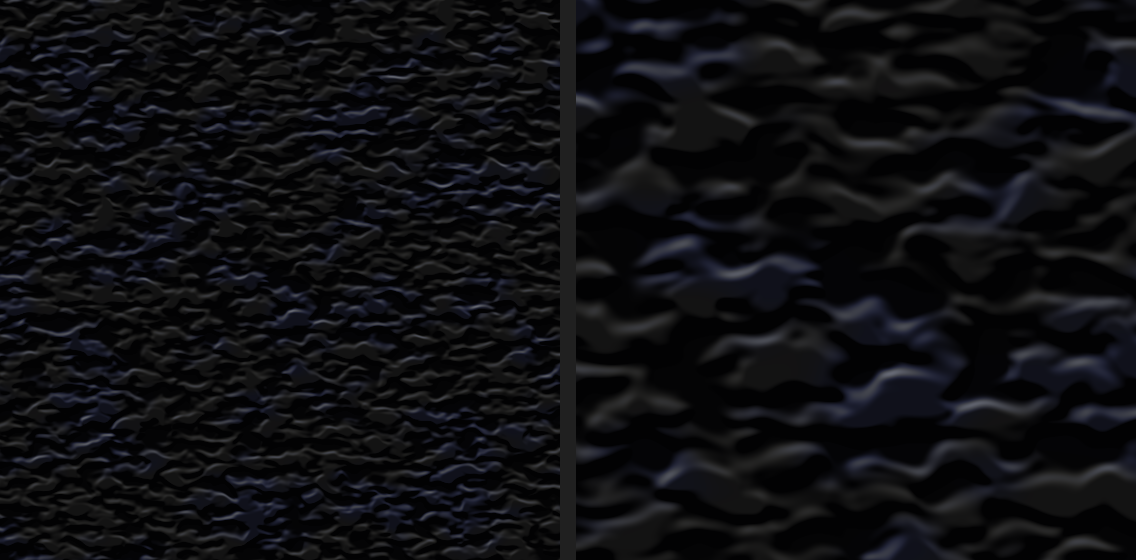
Left, the full canvas; right, a detail of the centre.
A WebGL 1 fragment shader for this texture:

```glsl
precision highp float;
// Dark, rough stone relief: layered gradient noise is warped and clipped into
// flat-topped grains, then lit from above by the height step across each point.
// Broad noise patches shift the grains between warm grey and cold blue.

uniform vec2 u_resolution;

const vec2  GRAIN_FREQ   = vec2(23.0, 41.0);   // grains per canvas side
const vec2  CLUMP_FREQ   = vec2(10.0, 15.0);   // large flats and hollows
const vec2  PATCH_FREQ   = vec2(6.0, 9.0);     // colour patches
const float WARP_FREQ    = 29.0;
const vec2  WARP_AMOUNT  = vec2(0.012, 0.008);
const float CLUMP_AMOUNT = 0.35;
const float FINE_AMOUNT  = 0.5;
const float EDGE_WIDTH   = 0.33;               // softness of grain flanks
const vec2  LIGHT_STEP   = vec2(-0.0005, 0.0021);
const float LIGHT_GAIN   = 0.33;
const float PIT_TONE     = 0.010;
const float TOP_TONE     = 0.066;
const vec3  WARM_TINT    = vec3(1.02, 1.01, 0.95);
const vec3  BLUE_TINT    = vec3(0.86, 0.94, 1.48);
const vec3  GLINT_TINT   = vec3(0.97, 1.0, 1.10);
const vec3  BLACK        = vec3(0.006, 0.006, 0.010);

float hash(vec2 cell) {
  vec3 q = fract(vec3(cell.xyx) * vec3(0.1031, 0.1030, 0.0973));
  q += dot(q, q.yzx + 33.33);
  return fract((q.x + q.y) * q.z);
}

// Dot product of a random unit gradient with the offset from its corner
float corner(vec2 cell, vec2 offset) {
  float angle = 6.28318 * hash(cell);
  return dot(vec2(cos(angle), sin(angle)), offset);
}

float gradientNoise(vec2 p) {
  vec2 i = floor(p);
  vec2 f = p - i;
  vec2 w = f * f * f * (f * (f * 6.0 - 15.0) + 10.0);
  vec2 e = vec2(1.0, 0.0);
  float low  = mix(corner(i, f), corner(i + e.xy, f - e.xy), w.x);
  float high = mix(corner(i + e.yx, f - e.yx), corner(i + e.xx, f - e.xx), w.x);
  return mix(low, high, w.y);
}

// Grain height from 0 (pit) to 1 (flat top)
float grainHeight(vec2 p) {
  vec2 warp = vec2(gradientNoise(p * WARP_FREQ + 17.3),
                   gradientNoise(p * WARP_FREQ + 71.9));
  vec2 q = p + WARP_AMOUNT * warp;
  float h = gradientNoise(q * GRAIN_FREQ + 5.2);
  h += FINE_AMOUNT * gradientNoise(q * GRAIN_FREQ * 1.93 + 40.7);
  h += CLUMP_AMOUNT * gradientNoise(q * CLUMP_FREQ + 90.4);
  return smoothstep(-EDGE_WIDTH, EDGE_WIDTH, h);
}

void main() {
  vec2 p = gl_FragCoord.xy / min(u_resolution.x, u_resolution.y);

  // Relief lighting: flanks that fall away upwards catch the light
  float below = grainHeight(p - LIGHT_STEP);
  float above = grainHeight(p + LIGHT_STEP);
  float slope = below - above;
  float top = 0.5 * (below + above);

  // Blue patches, broken up at about the size of the grains
  float patches = gradientNoise(p * PATCH_FREQ + 23.6)
                + 0.6 * gradientNoise(p * GRAIN_FREQ * 0.7 + 61.1);
  float blue = smoothstep(-0.12, 0.38, patches);

  float gain = LIGHT_GAIN * mix(0.85, 1.25, blue);
  float tone = max(mix(PIT_TONE, TOP_TONE, top) + gain * slope, 0.0);

  // Bright glints lose most of their tint
  vec3 tint = mix(WARM_TINT, BLUE_TINT, blue);
  tint = mix(tint, GLINT_TINT, smoothstep(0.10, 0.28, tone));
  gl_FragColor = vec4(BLACK + tone * tint, 1.0);
}
```
